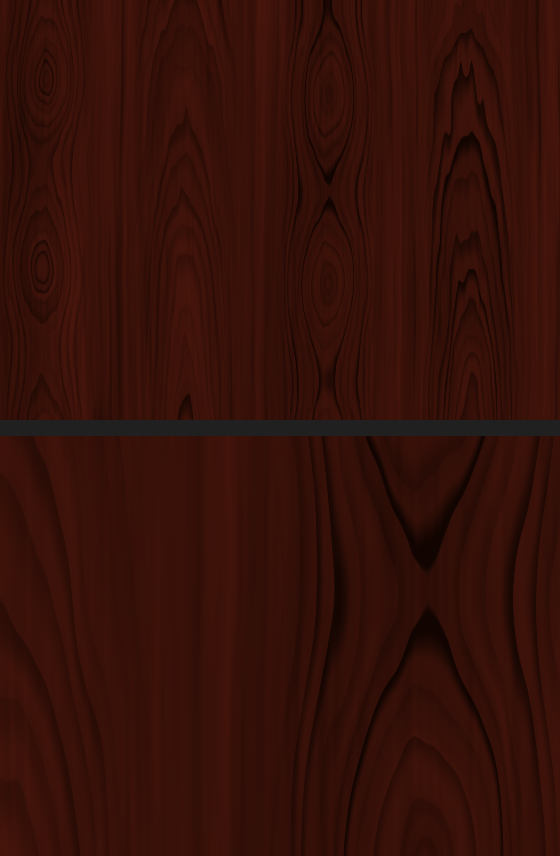
Top: the whole. Bottom: its middle third, enlarged.
Write a Shadertoy shader that draws this texture.

```glsl
// Dark mahogany veneer: columns of cathedral arches and long eyes between straight grain.
// Growth rings are level lines of an elliptic field around each column's axis;
// stretched value noise adds streaks, pores and slow changes of tone.

const vec3 DARK_WOOD = vec3(0.070, 0.018, 0.004);
const vec3 LIGHT_WOOD = vec3(0.262, 0.078, 0.042);
const float BASE_TONE = 0.80;

const float FIRST_AXIS = 0.107;      // x of the first column, in canvas heights
const float COLUMN_SPACING = 0.337;
const float FLANK_RINGS = 90.0;      // rings per unit across the grain
const float ARCH_RINGS = 10.5;       // rings per unit along an arch column
const float EYE_RINGS = 5.5;         // rings from an eye's centre to its tip
const float EYE_PERIOD = 0.90;
const float SADDLE_Y = 0.54;         // height where two eyes meet
const float RING_DEPTH = 0.85;
const float PORE_DEPTH = 0.42;

float hash(vec2 p) {
    return fract(sin(dot(p, vec2(127.1, 311.7))) * 43758.5453);
}

float noise(vec2 p) {
    vec2 cell = floor(p);
    vec2 f = fract(p);
    f = f * f * (3.0 - 2.0 * f);
    float low = mix(hash(cell), hash(cell + vec2(1.0, 0.0)), f.x);
    float high = mix(hash(cell + vec2(0.0, 1.0)), hash(cell + vec2(1.0, 1.0)), f.x);
    return mix(low, high, f.y);
}

// Noise centred on zero, with its own seed
float wobble(vec2 p, float seed) {
    return noise(p + seed * 17.3) - 0.5;
}

// Ring count at offset dx from the axis of a column
float ringField(float dx, float y, float column) {
    float isArch = mod(column, 2.0);
    float shift = hash(vec2(column, 5.0));
    float arch = 1.5 + ARCH_RINGS * y + shift;
    float eye = EYE_RINGS * cos(6.28318 * (y - SADDLE_Y - 0.06 * shift) / EYE_PERIOD);
    float along = mix(eye, arch, isArch);
    along += 1.3 * wobble(vec2(column, y * 7.0), 1.0);
    float rings = length(vec2(dx * FLANK_RINGS, along));
    return rings + 1.2 * noise(vec2(rings * 0.6, column * 9.0));
}

// Dark late wood: soft inside, sharp at the outer edge of each ring
float ringLine(float rings, float column) {
    float edge = clamp(fwidth(rings), 0.06, 0.45);
    float phase = fract(rings);
    float strength = hash(vec2(floor(rings), column + 3.0));
    float line = smoothstep(0.35, 1.0 - 0.5 * edge, phase);
    line *= 1.0 - smoothstep(1.0 - edge, 1.0, phase);
    return line * (0.15 + 0.85 * strength * strength);
}

void mainImage(out vec4 fragColor, in vec2 fragCoord) {
    vec2 p = fragCoord / iResolution.y;

    // Gentle bending of all fibres
    float x = p.x + 0.016 * wobble(vec2(p.x * 5.0, p.y * 2.5), 2.0)
                  + 0.004 * wobble(vec2(p.x * 16.0, p.y * 9.0), 3.0);

    // Nearest column and its rings
    float column = floor((x - FIRST_AXIS) / COLUMN_SPACING + 0.5);
    float dx = x - FIRST_AXIS - column * COLUMN_SPACING;
    float rings = ringField(dx, p.y, column);
    rings += 0.55 * wobble(vec2(x * 75.0, p.y * 9.0), 4.0);
    float nearAxis = 1.0 - smoothstep(0.055, 0.135, abs(dx));

    // Tone bands that follow the rings, and straight ones elsewhere
    float curved = 0.26 * wobble(vec2(rings * 1.1, p.y * 2.0 + column * 7.0), 5.0)
                 + 0.16 * wobble(vec2(rings * 2.6, p.y * 3.0 + column * 5.0), 6.0);
    float straight = 0.26 * wobble(vec2(x * 60.0, p.y * 0.9), 7.0)
                   + 0.30 * wobble(vec2(x * 135.0, p.y * 1.4), 8.0);
    float broad = 0.34 * wobble(vec2(x * 7.0, p.y * 0.8), 9.0);
    float fine = 0.15 * wobble(vec2(x * 260.0, p.y * 7.0), 10.0);

    // Long thin pores
    float pores = smoothstep(0.18, 0.42, wobble(vec2(x * 105.0, p.y * 2.2), 11.0));
    pores *= 0.35 + 0.65 * noise(vec2(x * 30.0, p.y * 6.0));

    float tone = BASE_TONE + broad + fine + mix(straight, curved, nearAxis);
    tone -= PORE_DEPTH * pores * (1.0 - 0.6 * nearAxis);
    tone -= RING_DEPTH * nearAxis * ringLine(rings, column);

    fragColor = vec4(mix(DARK_WOOD, LIGHT_WOOD, clamp(tone, 0.0, 1.1)), 1.0);
}
```
